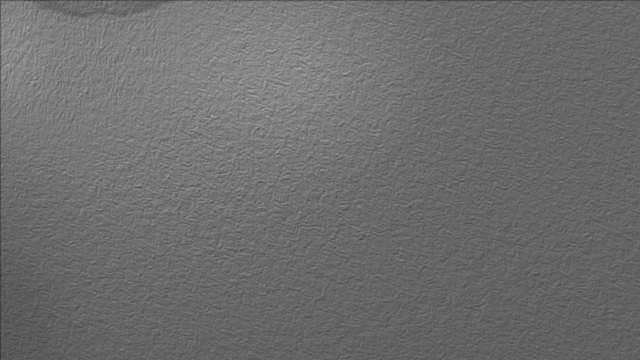
This texture is drawn by a WebGL 1 fragment shader. Its source:

```glsl
precision highp float;
// Grey embossed leather under a soft light from the upper left.
// Stretched gradient noise makes a finely creased height field; its
// slope shades a smooth tone built from broad highlights and a dent.

uniform vec2 u_resolution;

vec2 randomGradient(vec2 cell) {
  float h = fract(sin(dot(cell, vec2(127.1, 311.7))) * 43758.55);
  return vec2(cos(6.2832 * h), sin(6.2832 * h));
}

float gradientNoise(vec2 p) {
  vec2 i = floor(p), f = p - i;
  vec2 s = f * f * f * (f * (f * 6.0 - 15.0) + 10.0);
  float a = dot(randomGradient(i), f);
  float b = dot(randomGradient(i + vec2(1, 0)), f - vec2(1, 0));
  float c = dot(randomGradient(i + vec2(0, 1)), f - vec2(0, 1));
  float d = dot(randomGradient(i + vec2(1, 1)), f - vec2(1, 1));
  return mix(mix(a, b, s.x), mix(c, d, s.x), s.y);
}

// Height of the hide, with grain running along the given angle.
float grainHeight(vec2 p, float angle) {
  float c = cos(angle), s = sin(angle);
  vec2 q = vec2(c * p.x + s * p.y, c * p.y - s * p.x) * vec2(0.7, 1.1);
  q += 0.008 * vec2(gradientNoise(p * 41.0), gradientNoise(p * 41.0 + 19.3));
  float pebbles = 0.6 * gradientNoise(q * 49.0) + 0.5 * gradientNoise(q * 88.0 + 7.7);
  float creases = abs(gradientNoise(q * 67.0 + 31.4));
  float pores = gradientNoise(p * 131.0 + 3.1) + 0.5 * gradientNoise(q * 190.0 + 11.9);
  return pebbles + 0.4 * smoothstep(0.0, 0.35, creases) + 0.33 * pores;
}

// Difference of height towards the light.
float emboss(vec2 p, float angle) {
  vec2 toLight = vec2(-0.0018, 0.0030);
  return grainHeight(p - toLight * 0.5, angle) - grainHeight(p + toLight * 0.5, angle);
}

float glow(vec2 uv, vec2 centre, vec2 size) {
  vec2 d = (uv - centre) / size;
  return exp(-0.5 * dot(d, d));
}

void main() {
  vec2 uv = gl_FragCoord.xy / u_resolution;
  vec2 p = gl_FragCoord.xy / u_resolution.y;

  // Broad light: wide sheen, two highlights, darker lower left corner
  float tone = 0.379 + 0.028 * uv.y;
  tone += 0.095 * glow(uv, vec2(0.22, 0.82), vec2(0.26, 0.30));
  tone += 0.060 * glow(uv, vec2(0.47, 0.80), vec2(0.11, 0.16));
  tone += 0.060 * glow(uv, vec2(0.0, 0.87), vec2(0.05, 0.13));
  tone -= 0.040 * glow(uv, vec2(0.0, 0.10), vec2(0.07, 0.25));
  tone += 0.018 * glow(uv, vec2(0.32, 0.32), vec2(0.22, 0.20));

  // Shallow dent at the top edge, darkest in streaks along its rim
  float dent = length((uv - vec2(0.155, 1.02)) / vec2(0.115, 0.066));
  dent += 0.2 * gradientNoise(p * vec2(20.0, 60.0));
  tone -= 0.05 * (1.0 - smoothstep(0.75, 1.1, dent));
  tone -= 0.06 * exp(-pow((dent - 0.9) / 0.12, 2.0));

  // Upright grain in the upper left, slanting grain elsewhere
  float upright = glow(uv, vec2(0.08, 0.88), vec2(0.17, 0.22));
  float relief = mix(emboss(p, -0.42), emboss(p, 1.45), smoothstep(0.2, 0.8, upright));
  float contrast = 0.125 + 0.045 * glow(uv, vec2(0.36, 0.55), vec2(0.22, 0.26));
  float grey = tone + contrast * relief * tone / 0.42;

  // Thin shaded border on the left and top
  float border = min(p.x, 1.0 - p.y);
  grey *= mix(0.72, 1.0, smoothstep(0.001, 0.005, border));

  gl_FragColor = vec4(vec3(clamp(grey, 0.0, 1.0)), 1.0);
}
```
